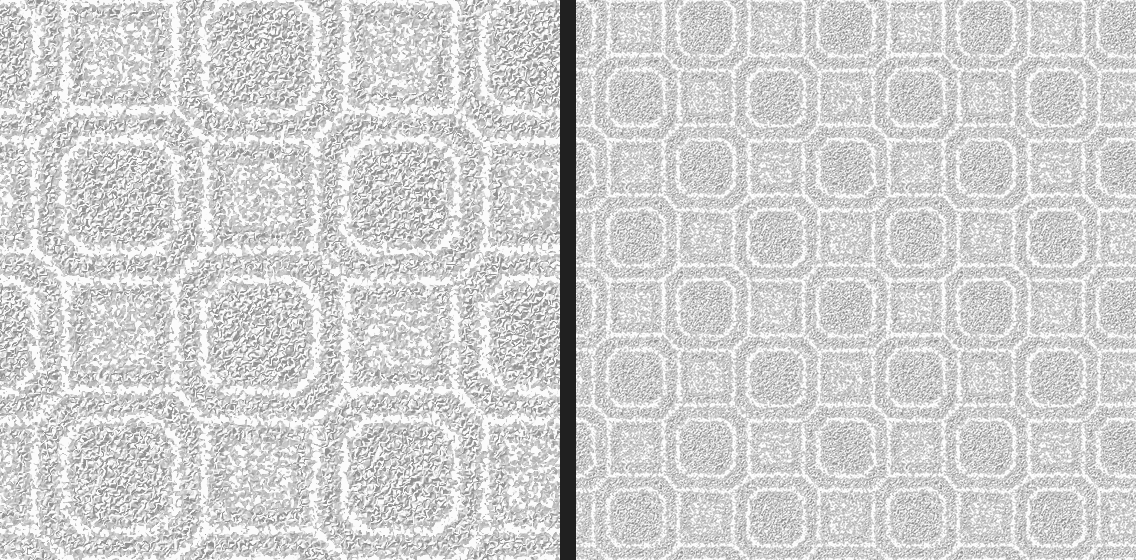
Left: one tile. Right: repeated 2 by 2.
Reproduce this pattern procedurally as a Shadertoy shader.

```glsl
// Pale stippled tiling of chamfered octagons and small framed squares.
// The plane is folded onto one octagon/square pair; distances to the outlines
// set the density of white grains, and embossed wrapping noise fills the fields.

const float CELLS = 4.0;                       // octagons plus squares per side
const vec2 OCTAGON_CENTRE = vec2(0.859, 2.604); // in cells
const float SQUARE_HALF = 0.39;
const float RING_HALF = 0.40;
const float RING_CHAMFER = 0.65;
const float CORE_HALF = 0.255;

const vec3 WHITE = vec3(0.985);
const vec3 GREY = vec3(0.765);
const vec3 PEBBLE = vec3(0.80);

// Integer hash to 0..1
float hash(ivec2 cell, int seed) {
    uint h = uint(cell.x) * 1597334673u ^ uint(cell.y) * 3812015801u
           ^ uint(seed) * 2798796415u;
    h = (h ^ (h >> 16)) * 2246822519u;
    h = (h ^ (h >> 13)) * 3266489917u;
    return float((h ^ (h >> 16)) >> 8) / 16777216.0;
}

// Value noise on a lattice that wraps after "count" cells
float noise(vec2 uv, int count, int seed) {
    vec2 p = uv * float(count);
    vec2 f = fract(p);
    f = f * f * (3.0 - 2.0 * f);
    ivec2 i = (ivec2(floor(p)) + count) % count;
    ivec2 j = (i + 1) % count;
    return mix(mix(hash(i, seed), hash(ivec2(j.x, i.y), seed), f.x),
               mix(hash(ivec2(i.x, j.y), seed), hash(j, seed), f.x), f.y);
}

// Small wrapping displacement, in lattice cells, that hides the lattice axes
vec2 warp(vec2 uv, int count, float amount, int seed) {
    vec2 shift = vec2(noise(uv, count, seed), noise(uv, count, seed + 1)) - 0.5;
    return uv + amount * shift / float(count);
}

// Slope towards the upper left light, plus uneven height
float emboss(vec2 uv, int count, int seed) {
    vec2 offset = vec2(-0.5, 0.6) / float(count);
    float height = noise(uv, count, seed);
    return height - noise(uv + offset, count, seed) + 0.5 * (height - 0.5);
}

// Fold into the wedge between an octagon at (0,0) and a square at (1,0)
vec2 foldCell(vec2 p) {
    vec2 a = abs(mod(p + 1.0, 2.0) - 1.0);
    if (a.x + a.y > 1.0) a = 1.0 - a;
    return a.x < a.y ? a.yx : a;
}

float squareRadius(vec2 a) {
    return max(1.0 - a.x, a.y);
}

// Distance to the nearest outline: square frame, diagonal joint or inner ring
float outlineDistance(vec2 a) {
    float frame = squareRadius(a) - SQUARE_HALF;
    float joint = frame > 0.0 ? (1.0 - a.x - a.y) * 0.7071 : 1.0;
    float ring = max(a.x - RING_HALF, (a.x + a.y - RING_CHAMFER) * 0.7071);
    return min(min(abs(frame), joint), abs(ring));
}

void mainImage(out vec4 fragColor, in vec2 fragCoord) {
    vec2 uv = fragCoord / iResolution.xy;

    // Slightly uneven outlines
    vec2 wobble = vec2(noise(uv, 64, 1), noise(uv, 64, 2)) - 0.5;
    vec2 a = foldCell(uv * CELLS - OCTAGON_CENTRE + 0.022 * wobble);
    float outline = outlineDistance(a);
    float square = squareRadius(a);

    // Grain threshold: low on outlines, middling in square cores, high beside lines
    float threshold = mix(0.30, 0.76, smoothstep(0.005, 0.05, outline));
    float core = 1.0 - smoothstep(0.21, 0.24, square);
    float coreRing = 1.0 - smoothstep(0.02, 0.05, abs(square - 0.19));
    threshold = mix(threshold, 0.63 - 0.07 * coreRing, core);

    // White grains on flat grey
    float relief = emboss(warp(uv, 170, 1.2, 6), 280, 3);
    float grain = noise(warp(uv, 140, 0.9, 8), 240, 4);
    float cover = smoothstep(threshold - 0.10, threshold + 0.10, grain);
    vec3 stipple = mix(GREY + 0.20 * relief, WHITE, cover);

    // Embossed pebbles, kept clear of outlines and square cores
    vec3 pebbles = clamp(PEBBLE + 0.58 * relief, 0.56, 0.985);
    float ragged = 0.05 * (noise(uv, 190, 5) - 0.5);
    float field = smoothstep(0.052, 0.075, outline + ragged)
                * smoothstep(CORE_HALF, CORE_HALF + 0.02, square + ragged);

    fragColor = vec4(mix(stipple, pebbles, field), 1.0);
}
```
